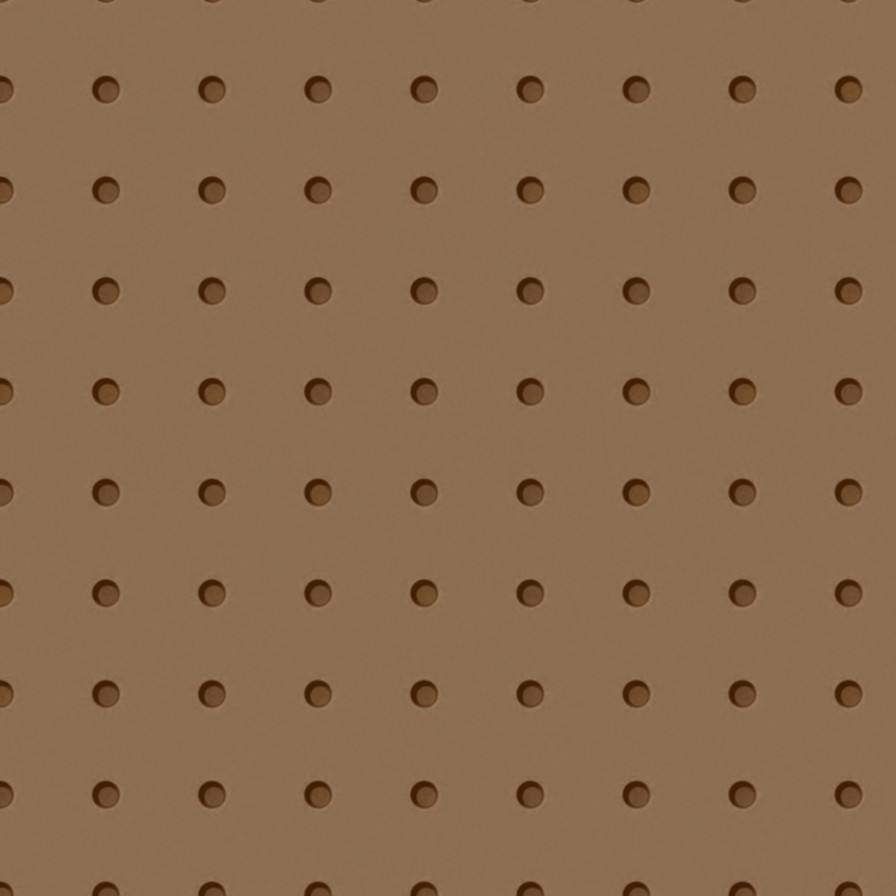
Write a three.js fragment shader that draws this texture.

```glsl
// Brown pegboard: a grid of round drilled holes with shaded upper-left walls
varying vec2 vUv;

float hash(vec2 p) {
  p = fract(p * vec2(0.1031, 0.1137));
  p += dot(p, p.yx + 33.33);
  return fract((p.x + p.y) * p.x * 91.7);
}

float noise(vec2 p) {
  vec2 i = floor(p);
  vec2 f = fract(p);
  f = f * f * (3.0 - 2.0 * f);
  return mix(mix(hash(i), hash(i + vec2(1.0, 0.0)), f.x),
             mix(hash(i + vec2(0.0, 1.0)), hash(i + vec2(1.0, 1.0)), f.x), f.y);
}

// Soft-edged disc coverage
float disc(vec2 p, float radius) {
  return 1.0 - smoothstep(radius - 0.0018, radius + 0.0018, length(p));
}

void main() {
  // Hole grid: columns and rows start on the left and bottom edges
  vec2 spacing = vec2(0.1184, 0.11243);
  vec2 grid = (vUv - vec2(-0.0002, 0.0007)) / spacing + 0.5;
  vec2 cell = floor(grid);
  vec2 p = (fract(grid) - 0.5) * spacing;
  float r = length(p);

  // Flat board with faint grain, rougher around each hole
  float grain = noise(vUv * 300.0 + 7.0) - 0.5;
  float halo = smoothstep(0.030, 0.017, r);
  vec3 color = vec3(0.55, 0.43, 0.32) + grain * (0.010 + 0.030 * halo);

  // Thin light rim on the lower right
  float lowerRight = dot(p, vec2(0.7071, -0.7071)) / max(r, 0.0001);
  float rim = smoothstep(0.003, 0.0, abs(r - 0.0178));
  color += 0.025 * rim * smoothstep(-0.2, 1.0, lowerRight);

  // Hole wall: darkest at the upper left
  vec3 wall = mix(vec3(0.25, 0.12, 0.02), vec3(0.36, 0.23, 0.11),
                  smoothstep(-0.3, 0.8, lowerRight));
  color = mix(color, wall, disc(p, 0.0153));

  // Lit hole floor, shifted to the lower right, varying slightly per hole
  vec2 q = p - vec2(0.0023, -0.0023);
  float tint = hash(cell + 20.0) - 0.5;
  vec3 base = vec3(0.44, 0.30, 0.18) + tint * vec3(0.03, 0.01, -0.03);
  base += 0.03 * grain + 1.2 * (q.x - q.y);
  color = mix(color, base, disc(q, 0.0108));

  gl_FragColor = vec4(color, 1.0);
}
```
